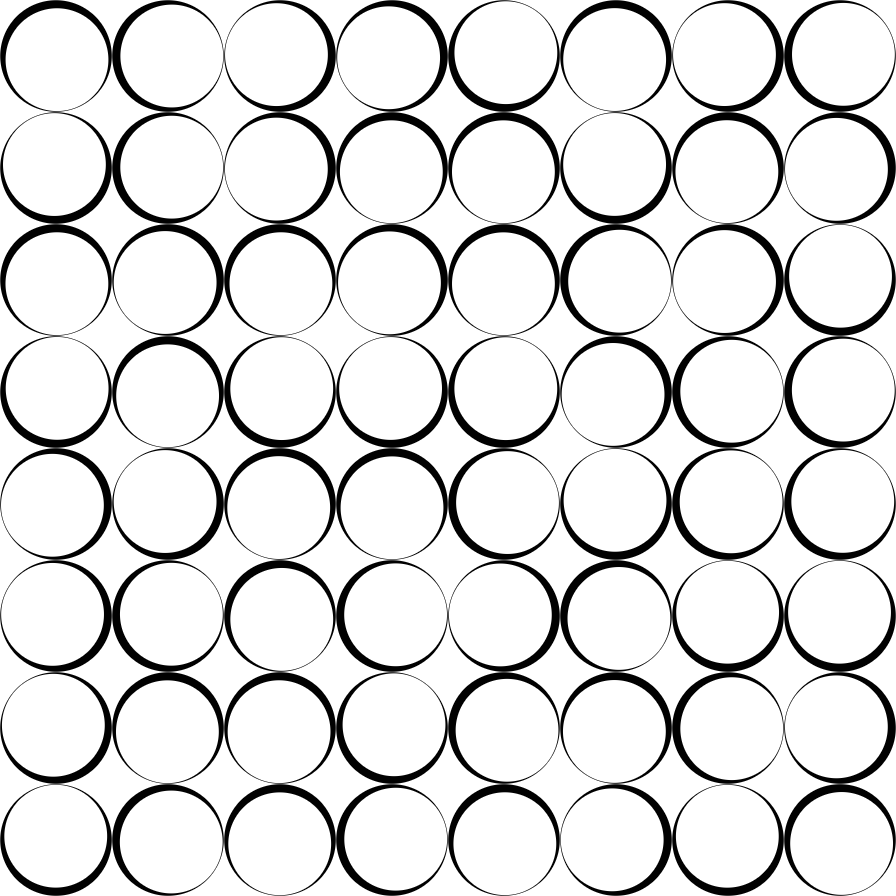
Reproduce this pattern procedurally as a WebGL 2 fragment shader.

```glsl
#version 300 es
precision highp float;
// An eight by eight grid of touching black rings on white paper.
// Each ring is a disc minus a smaller, off-centre disc, so its line swells
// on one side and thins to a hair on the other; a hash turns each ring.

uniform vec2 u_resolution;
out vec4 fragColor;

const float TAU = 6.2831853;
const float REPEATS = 8.0;

// Lengths in units of one cell
const float OUTER_RADIUS = 0.498;
const float INNER_RADIUS = 0.459;
const float INNER_SHIFT = 0.034;

const vec3 PAPER = vec3(1.0);
const vec3 INK = vec3(0.005);

// Pseudo-random value from 0 to 1 for a cell
float hash21(vec2 cell) {
    vec3 p = fract(cell.xyx * vec3(0.1031, 0.1030, 0.0973));
    p += dot(p, p.yzx + 33.33);
    return fract((p.x + p.y) * p.z);
}

// Smooth coverage of a disc, with an edge one pixel wide
float disc(vec2 p, vec2 center, float radius, float pixel) {
    float signedDistance = length(p - center) - radius;
    return clamp(0.5 - signedDistance / pixel, 0.0, 1.0);
}

// Ring whose line is thickest in the given direction
float swellingRing(vec2 p, float angle, float pixel) {
    vec2 heavySide = vec2(cos(angle), sin(angle));
    float outer = disc(p, vec2(0.0), OUTER_RADIUS, pixel);
    float inner = disc(p, -heavySide * INNER_SHIFT, INNER_RADIUS, pixel);
    return max(outer - inner, 0.0);
}

void main() {
    // Split the canvas into whole cells so that it tiles
    vec2 grid = gl_FragCoord.xy / u_resolution * REPEATS;
    vec2 cell = mod(floor(grid), REPEATS);
    vec2 local = fract(grid) - 0.5;
    float pixel = REPEATS / min(u_resolution.x, u_resolution.y);

    // Turn each ring at random and ink it
    float angle = TAU * hash21(cell + 17.0);
    float ink = swellingRing(local, angle, pixel);
    fragColor = vec4(mix(PAPER, INK, ink), 1.0);
}
```
